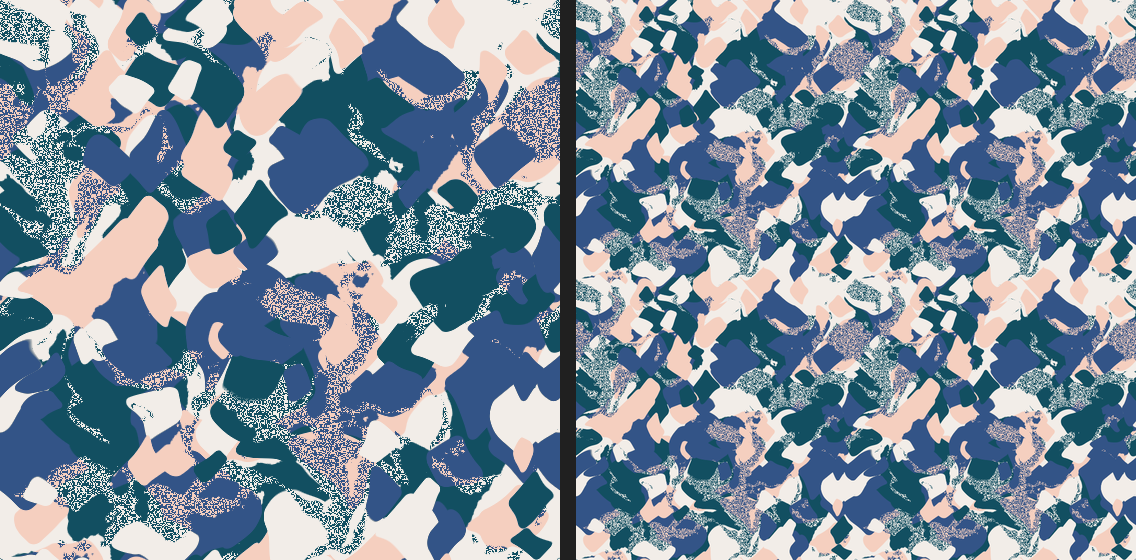
Left: one tile. Right: repeated 2 by 2.
Reproduce this pattern procedurally as a Shadertoy shader.

```glsl
const vec3 TEAL  = vec3(0.07, 0.31, 0.38);
const vec3 BLUE  = vec3(0.20, 0.33, 0.53);
const vec3 PINK  = vec3(0.96, 0.81, 0.75);
const vec3 CREAM = vec3(0.95, 0.93, 0.91);
const float GRAINS = 512.0;

// Integer hash: three values in 0..1 for a whole-numbered cell and a seed
vec3 hash(vec2 cell, float seed) {
    uvec3 v = uvec3(cell, seed) * 1664525u + 1013904223u;
    v.x += v.y * v.z; v.y += v.z * v.x; v.z += v.x * v.y;
    v ^= v >> 16u;
    v.x += v.y * v.z; v.y += v.z * v.x; v.z += v.x * v.y;
    return vec3(v >> 8u) / 16777216.0;
}

vec2 wrap(vec2 cell, float period) {
    return floor(mod(cell + 0.5, period));
}

// Value noise on a diagonal lattice, repeating over the unit square
float noise(vec2 p, float freq, float seed) {
    vec2 q = vec2(p.x + p.y, p.x - p.y) * freq;
    vec2 c = floor(q), f = q - c;
    f = f * f * (3.0 - 2.0 * f);
    float a = hash(wrap(c, freq), seed).x;
    float b = hash(wrap(c + vec2(1, 0), freq), seed).x;
    float d = hash(wrap(c + vec2(0, 1), freq), seed).x;
    float e = hash(wrap(c + vec2(1, 1), freq), seed).x;
    return mix(mix(a, b, f.x), mix(d, e, f.x), f.y);
}

float fbm(vec2 p, float freq, int octaves, float seed) {
    float sum = 0.0, total = 0.0, amp = 1.0;
    for (int i = 0; i < octaves; i++) {
        sum += amp * noise(p, freq, seed + float(i));
        total += amp;
        amp *= 0.46;
        freq *= 2.0;
    }
    return sum / total;
}

// Smoothed threshold at zero
float cover(float d) {
    return clamp(d / max(fwidth(d), 1e-5) + 0.5, 0.0, 1.0);
}

float roundedBox(vec2 p, vec2 halfSize, float radius) {
    vec2 q = abs(p) - halfSize + radius;
    return length(max(q, 0.0)) + min(max(q.x, q.y), 0.0) - radius;
}

mat2 rotation(float angle) {
    float c = cos(angle), s = sin(angle);
    return mat2(c, s, -s, c);
}

// Paints one jittered grid of tilted boxes; tone = (lightness, warmth)
vec2 paintBoxes(vec2 tone, vec2 p, float cells, float keep, float pixel, float seed) {
    vec2 home = floor(p * cells);
    for (int j = -1; j <= 1; j++)
    for (int i = -1; i <= 1; i++) {
        vec2 cell = home + vec2(i, j);
        vec2 id = wrap(cell, cells);
        vec3 place = hash(id, seed);
        vec3 shape = hash(id, seed + 1.0);
        vec3 pick = hash(id, seed + 2.0);
        if (place.z > keep) continue;

        vec2 centre = (cell + 0.2 + 0.6 * place.xy) / cells;
        vec2 halfSize = mix(vec2(0.28), vec2(0.60), shape.xy) / cells;
        float angle = 0.785 + 0.4 * (shape.z - 0.5);
        float d = roundedBox(rotation(angle) * (p - centre), halfSize, 0.17 / cells);

        float clump = noise(centre, 4.0, 40.0);
        vec2 ink = vec2(step(0.515, mix(pick.x, clump, 0.5)), step(0.5, pick.y));
        tone = mix(tone, ink, clamp(0.5 - d / pixel, 0.0, 1.0));
    }
    return tone;
}

// Bends the plane so that straight sides flow
vec2 warp(vec2 p) {
    vec2 bend = vec2(fbm(p, 6.0, 2, 50.0), fbm(p, 6.0, 2, 60.0)) - 0.5;
    return p + 0.085 * bend;
}

void mainImage(out vec4 fragColor, in vec2 fragCoord) {
    vec2 uv = fragCoord / iResolution.xy;
    float pixel = 1.0 / iResolution.y;
    vec2 p = warp(uv);

    // Ragged ground
    vec2 tone = vec2(cover(fbm(p, 6.0, 6, 70.0) - 0.515),
                     cover(fbm(p, 7.0, 2, 80.0) - 0.5));

    // Large blocks
    tone = paintBoxes(tone, p, 9.0, 0.78, pixel, 10.0);

    // Tapering webs of grain between the light and dark of one hue
    float ridge = abs(fbm(p, 6.0, 6, 90.0) - 0.5);
    float width = 0.30 * (fbm(p, 8.0, 5, 100.0) - 0.40);
    float grain = step(0.52, hash(floor(uv * GRAINS), 110.0).x);
    tone.x = mix(tone.x, grain, cover(width - ridge));

    // Small blocks
    tone = paintBoxes(tone, p, 14.0, 0.38, pixel, 20.0);

    vec3 cool = mix(TEAL, CREAM, tone.x);
    vec3 warm = mix(BLUE, PINK, tone.x);
    fragColor = vec4(mix(cool, warm, tone.y), 1.0);
}
```
